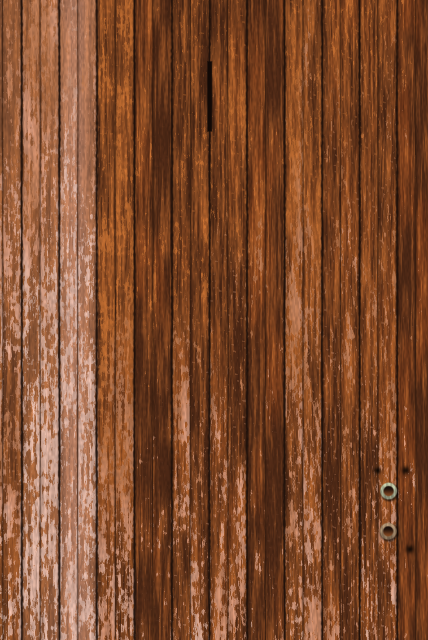
Write a Shadertoy shader that draws this texture.

```glsl
#define BOARDS 11.4
#define OFFSET 0.58
#define SEAM_HALF_WIDTH 0.0022
#define GROOVE_HALF_WIDTH 0.0012
#define DARK vec3(0.29, 0.15, 0.08)
#define BROWN vec3(0.50, 0.275, 0.13)
#define ORANGE vec3(0.69, 0.39, 0.175)
#define TAN vec3(0.63, 0.41, 0.28)
#define PINK vec3(0.76, 0.54, 0.44)
#define PALE vec3(0.81, 0.67, 0.62)
#define SHADOW vec3(0.11, 0.06, 0.04)

// Paint loss of each board, from left to right
const float WEAR[12] = float[12](0.60, 0.64, 0.74, 0.62, 0.20, 0.46,
                                 0.48, 0.20, 0.66, 0.44, 0.48, 0.12);

float hash(vec2 p) {
    return fract(sin(dot(p, vec2(127.1, 311.7))) * 43758.5453);
}

float noise(vec2 p) {
    vec2 i = floor(p), f = fract(p);
    f = f * f * (3.0 - 2.0 * f);
    return mix(mix(hash(i), hash(i + vec2(1, 0)), f.x),
               mix(hash(i + vec2(0, 1)), hash(i + vec2(1, 1)), f.x), f.y);
}

float fbm(vec2 p) {
    float sum = 0.0, amp = 0.5;
    for (int i = 0; i < 4; i++) {
        sum += amp * noise(p);
        p = p * 2.03 + 17.3;
        amp *= 0.55;
    }
    return sum / 1.01;
}

float line(float dist, float halfWidth, float soft) {
    return 1.0 - smoothstep(halfWidth - soft, halfWidth + soft, dist);
}

void mainImage(out vec4 fragColor, in vec2 fragCoord) {
    vec2 p = fragCoord / iResolution.x;
    float height = fragCoord.y / iResolution.y;
    float px = 1.0 / iResolution.x;

    // Board layout: a seam at each edge, a fine groove down the middle
    float across = p.x * BOARDS - OFFSET + 0.012 * (noise(vec2(p.x * 9.0, p.y * 4.0)) - 0.5);
    float board = floor(across);
    float u = across - board;
    float seamDist = min(u, 1.0 - u) / BOARDS;
    float grooveDist = abs(u - 0.49) / BOARDS;
    float strip = board * 2.0 + step(0.49, u);
    vec2 q = p + vec2(0.0, strip * 7.31);

    // Wood grain
    float grain = fbm(vec2(q.x * 190.0, q.y * 9.0));
    float fine = noise(vec2(q.x * 330.0, q.y * 110.0));
    float broad = fbm(vec2(q.x * 16.0, q.y * 3.0));
    float wear = WEAR[int(clamp(board + 1.0, 0.0, 11.0))];
    float tone = 0.56 + (grain - 0.5) * 1.2 + (broad - 0.5) * 1.3 + (wear - 0.35) * 0.5;
    vec3 col = mix(DARK, BROWN, smoothstep(0.1, 0.75, tone));
    float redness = 0.5 * (1.0 - wear) * smoothstep(0.4, 0.65, broad);
    col = mix(col, vec3(0.47, 0.21, 0.085), redness);
    col = mix(col, ORANGE, 0.55 * smoothstep(0.62, 0.95, tone));

    // Bleached boards on the left, browner at the lower corner
    float bleach = 1.0 - smoothstep(0.225, 0.232, p.x);
    bleach *= 1.0 - 0.8 * (1.0 - smoothstep(0.04, 0.055, p.x)) * (1.0 - smoothstep(0.2, 0.7, height));
    float silver = exp(-pow((p.x - 0.175) / 0.045, 2.0)) * bleach;
    col = mix(col, mix(TAN, PINK, silver), (0.5 + 0.25 * silver) * bleach);

    // Flaked finish: orange wood high up, pale wood lower down
    float flake = 0.32 * fbm(vec2(q.x * 50.0, q.y * 11.0))
                + 0.42 * fbm(vec2(q.x * 150.0, q.y * 62.0))
                + 0.26 * grain + 0.30 * (broad - 0.5);
    float limit = 0.645 - 0.22 * wear - 0.08 * (0.5 - height) * step(0.15, wear);
    float bare = smoothstep(limit - 0.04, limit + 0.055, flake);
    float pallor = 0.6 * bleach + 1.0 * (0.66 - height)
                 + 1.0 * (fbm(q * vec2(25.0, 5.0)) - 0.4) + 0.25 * step(6.5, board) * height;
    pallor -= 0.45 * step(1.5, board) * step(board, 4.5) * smoothstep(0.35, 0.7, height);
    vec3 bareCol = mix(ORANGE, TAN * 1.06, smoothstep(0.0, 0.3, pallor));
    bareCol = mix(bareCol, PINK, smoothstep(0.25, 0.75, pallor));
    bareCol = mix(bareCol, PALE, smoothstep(0.6, 1.1, pallor + 0.4 * silver));
    col = mix(col, bareCol, bare * (0.68 + 0.3 * grain));

    // Pale flecks left in the weathered surface
    float fleck = smoothstep(0.76, 0.9, noise(vec2(q.x * 240.0, q.y * 130.0)));
    col = mix(col, bareCol, 0.4 * fleck * smoothstep(0.1, 0.5, wear));
    col *= 0.86 + 0.20 * grain + 0.20 * fine;

    // Rounded edges, seams and grooves with a ragged outline
    float ragged = 0.6 + 0.8 * noise(vec2(board * 5.0, p.y * 130.0));
    col *= 1.0 - 0.30 * exp(-seamDist / 0.004) - 0.20 * exp(-grooveDist / 0.003);
    col = mix(col, SHADOW, 0.9 * line(seamDist, SEAM_HALF_WIDTH * ragged, px));
    col = mix(col, DARK * 0.7, 0.65 * line(grooveDist, GROOVE_HALF_WIDTH * ragged, px));

    // Open split beside one seam
    vec2 split = abs(p - vec2(0.49, 1.27)) - vec2(0.0055, 0.082);
    col = mix(col, SHADOW * 0.6, line(max(split.x, split.y), 0.0, px));

    // Two metal eyelets, each with dark stains nearby
    for (int i = 0; i < 2; i++) {
        float k = float(i);
        vec2 center = vec2(0.908 - 0.001 * k, 0.348 - 0.094 * k);
        vec2 stain = p - center - vec2(0.04 + 0.011 * k, 0.048 - 0.09 * k);
        col *= 1.0 - 0.8 * exp(-dot(stain, stain) / 0.00009);
        stain.x += 0.066;
        col *= 1.0 - 0.8 * (1.0 - k) * exp(-dot(stain, stain) / 0.00006);
        float r = length(p - center);
        col *= 1.0 - 0.6 * line(length(p - center + vec2(-0.002, 0.003)), 0.021, 0.004);
        vec3 metal = mix(vec3(0.64, 0.66, 0.55), vec3(0.60, 0.50, 0.39), k);
        metal *= 0.85 + 10.0 * (p.y - center.y) + 0.3 * fine;
        col = mix(col, metal, line(r, 0.0195, px));
        vec3 hole = mix(BROWN, SHADOW, smoothstep(-0.012, 0.008, p.y - center.y));
        col = mix(col, hole, line(r, 0.0118, px));
    }
    fragColor = vec4(clamp(col, 0.0, 1.0), 1.0);
}
```
